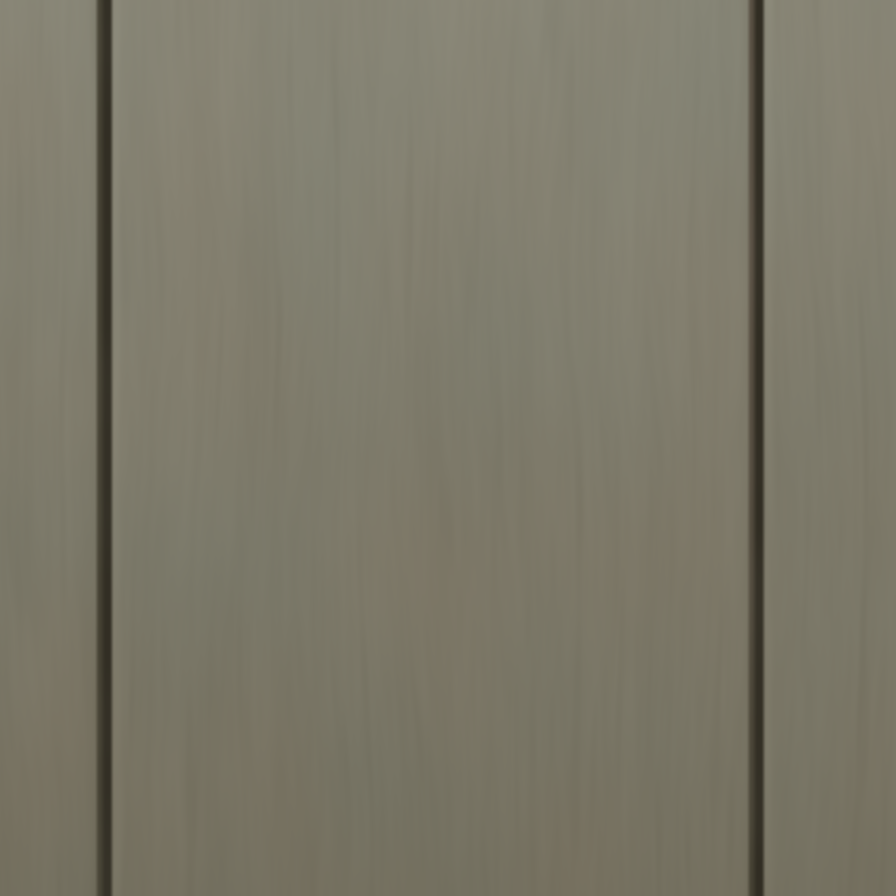
A Shadertoy shader for this texture:

```glsl
// Painted vertical boards parted by narrow dark grooves, lit from above.
// Grooves repeat by board pitch; the faint grain is gradient noise stretched
// along the boards and bent by a slow warp.

const float BOARD_PITCH   = 0.7275;  // distance between groove centres
const float FIRST_GROOVE  = 0.1165;  // centre of the leftmost groove
const float GROOVE_HALF   = 0.0083;  // half the groove width
const float GROOVE_SOFT   = 0.0030;  // blur of the groove edges
const float GRAIN_AMOUNT  = 0.020;
const float FIBRE_AMOUNT  = 0.016;
const float MOTTLE_AMOUNT = 0.010;
const float LIP_LIGHT     = 0.016;   // highlight on the edge right of a groove

const vec3 PAINT_TOP    = vec3(0.532, 0.522, 0.462);
const vec3 PAINT_BOTTOM = vec3(0.457, 0.440, 0.375);
const vec3 GROOVE_DARK  = vec3(0.200, 0.185, 0.145);
const vec3 WALL_OLIVE   = vec3(0.275, 0.260, 0.205);
const vec3 WALL_BROWN   = vec3(0.355, 0.320, 0.270);
const vec3 WARM_TINT    = vec3(0.010, -0.002, -0.006);

// Random gradient direction for a lattice cell
vec2 cellGradient(vec2 cell) {
    vec3 p = fract(cell.xyx * vec3(0.1031, 0.1030, 0.0973));
    p += dot(p, p.yzx + 33.33);
    float angle = 6.28318 * fract((p.x + p.y) * p.z);
    return vec2(cos(angle), sin(angle));
}

// Gradient noise, about -0.7 to 0.7
float gradientNoise(vec2 p) {
    vec2 cell = floor(p);
    vec2 f = fract(p);
    vec2 u = f * f * f * (f * (f * 6.0 - 15.0) + 10.0);
    float a = dot(cellGradient(cell), f);
    float b = dot(cellGradient(cell + vec2(1, 0)), f - vec2(1, 0));
    float c = dot(cellGradient(cell + vec2(0, 1)), f - vec2(0, 1));
    float d = dot(cellGradient(cell + vec2(1, 1)), f - vec2(1, 1));
    return mix(mix(a, b, u.x), mix(c, d, u.x), u.y);
}

// Brightness change from the grain of one board
float woodGrain(vec2 uv, float board) {
    vec2 p = uv + vec2(board * 7.3, board * 3.1);
    p.x += 0.025 * gradientNoise(p * vec2(3.0, 1.8));
    float grain = 0.0;
    float weight = 0.5;
    vec2 scale = vec2(22.0, 1.4);
    for (int i = 0; i < 3; i++) {
        grain += weight * gradientNoise(p * scale + float(i) * 17.0);
        scale *= vec2(2.1, 1.9);
        weight *= 0.6;
    }
    float fibre = gradientNoise(p * vec2(125.0, 11.0));
    float streak = smoothstep(0.15, 0.55, gradientNoise(p * vec2(60.0, 3.5) + 41.0));
    float mottle = gradientNoise(uv * vec2(5.0, 3.0) + 9.0);
    return GRAIN_AMOUNT * grain + FIBRE_AMOUNT * (0.5 * fibre - 0.6 * streak)
         + MOTTLE_AMOUNT * mottle;
}

void mainImage(out vec4 fragColor, in vec2 fragCoord) {
    vec2 uv = fragCoord / iResolution.xy;
    float pixel = 1.0 / iResolution.x;

    // Nearest groove, signed distance to its centre, and board number
    float along = (uv.x - FIRST_GROOVE) / BOARD_PITCH;
    float groove = floor(along + 0.5);
    float offset = (along - groove) * BOARD_PITCH;
    float board = floor(along);

    // Paint: light from above, grain and faint warm patches
    vec3 color = mix(PAINT_BOTTOM, PAINT_TOP, uv.y);
    color += woodGrain(uv, board);
    color += WARM_TINT * gradientNoise(uv * vec2(7.0, 4.0) + 23.0);

    // Lit lip to the right, soft shade to the left of each groove
    float lip = offset - GROOVE_HALF - 0.005;
    color += LIP_LIGHT * exp(-lip * lip / 0.00003);
    color -= 0.020 * exp(-abs(offset + GROOVE_HALF) / 0.007) * step(offset, 0.0);

    // Groove: left wall alternates olive and brown, deepest right of centre
    float brown = mod(groove, 2.0) * smoothstep(-0.1, 0.7, uv.y);
    vec3 wall = mix(WALL_OLIVE, WALL_BROWN, brown);
    float depth = smoothstep(-0.006, 0.002, offset);
    vec3 grooveColor = mix(wall, GROOVE_DARK, depth);
    grooveColor += 0.02 * gradientNoise(vec2(groove * 5.0 + 0.5, uv.y * 9.0));

    float soft = max(GROOVE_SOFT, pixel);
    float mask = 1.0 - smoothstep(GROOVE_HALF - soft, GROOVE_HALF + soft, abs(offset));
    color = mix(color, grooveColor, mask);

    fragColor = vec4(color, 1.0);
}
```
